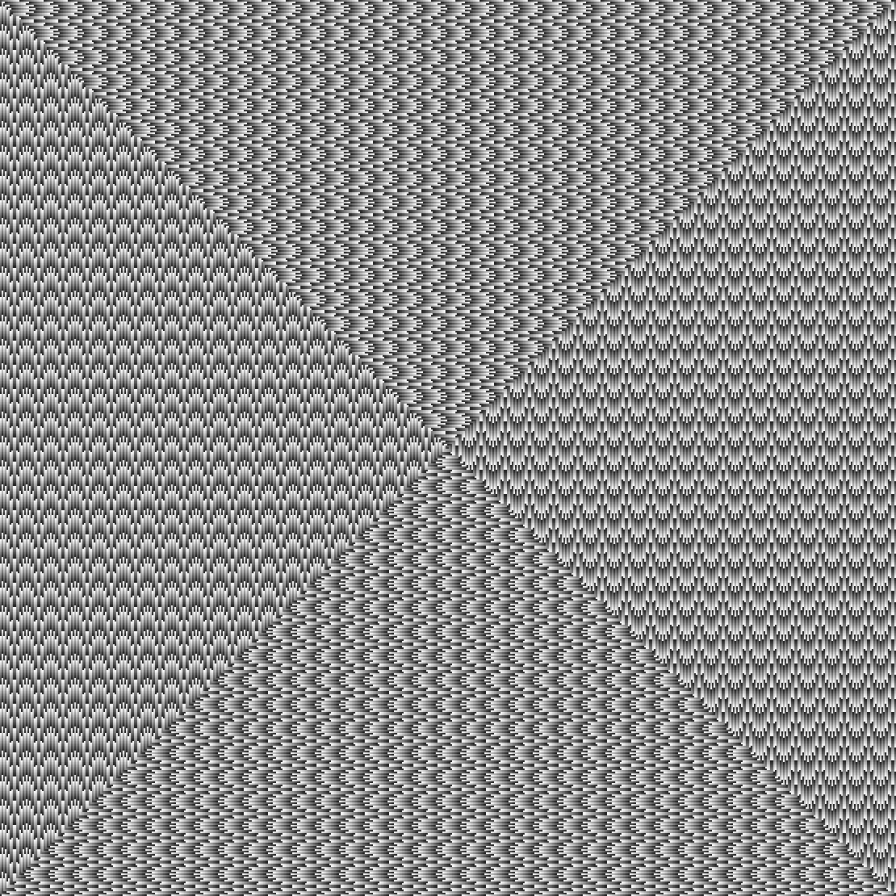
This pattern is drawn by a WebGL 2 fragment shader. Its source:

```glsl
#version 300 es
precision highp float;
// A square number spiral, wound clockwise from the centre cell.
// Each cell is shaded by its index modulo fifteen; as the rings grow by eight,
// every second ring nearly agrees, which weaves four wedges of toothed scales.

#define CELLS 555.0              // cells across the canvas
#define PERIOD 15.0              // length of the grey ramp in cells
#define FIRST_INDEX 1.0          // index of the centre cell
#define DARKEST 0.12             // grey at the start of the ramp
#define LIGHTEST 0.99            // grey at the end of the ramp
#define SPIRAL_CENTER vec2(0.5)  // position in canvas units
#define SAMPLES 6                // samples per pixel side

uniform vec2 u_resolution;
out vec4 fragColor;

// Index of an integer cell on the spiral: first step left, then up and around.
float spiralIndex(vec2 cell) {
    vec2 p = vec2(-cell.x, cell.y);  // mirror to wind clockwise
    float ring = max(abs(p.x), abs(p.y));
    float base = 4.0 * ring * ring + FIRST_INDEX;
    if (p.y == -ring) return base + 3.0 * ring + p.x;
    if (p.x == -ring) return base + ring - p.y;
    if (p.y == ring) return base - ring - p.x;
    return base - 3.0 * ring + p.y;
}

// Grey ramp that repeats along the spiral.
float rampShade(float index) {
    float level = floor(mod(index + 0.5, PERIOD));
    return mix(DARKEST, LIGHTEST, level / (PERIOD - 1.0));
}

float shadeAt(vec2 uv) {
    vec2 cell = floor((uv - SPIRAL_CENTER) * CELLS + 0.5);
    return rampShade(spiralIndex(cell));
}

void main() {
    float side = min(u_resolution.x, u_resolution.y);
    vec2 corner = gl_FragCoord.xy - 0.5 - 0.5 * (u_resolution - side);

    // Average over the pixel area to smooth the cell edges.
    float sum = 0.0;
    for (int j = 0; j < SAMPLES; j++) {
        for (int i = 0; i < SAMPLES; i++) {
            vec2 offset = (vec2(i, j) + 0.5) / float(SAMPLES);
            sum += shadeAt((corner + offset) / side);
        }
    }
    float grey = sum / float(SAMPLES * SAMPLES);
    fragColor = vec4(vec3(grey), 1.0);
}
```
